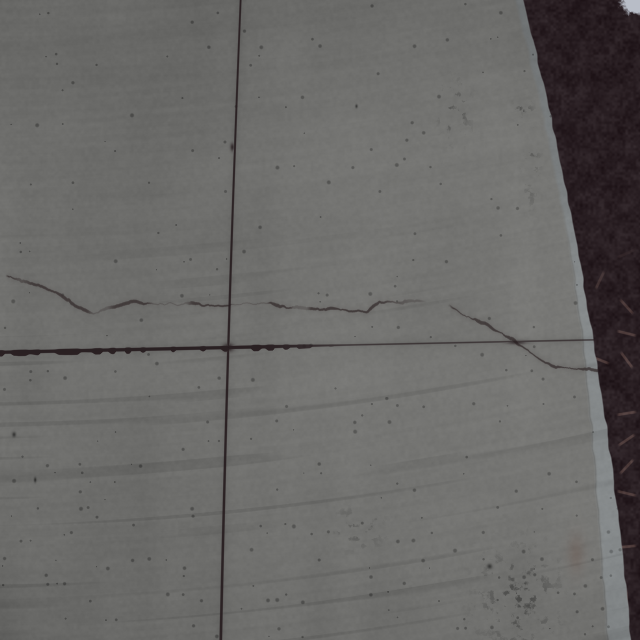
A three.js fragment shader for this texture:

```glsl
varying vec2 vUv;

float hash(vec2 p) {
  vec3 q = fract(p.xyx * 0.1031);
  q += dot(q, q.yzx + 33.33);
  return fract((q.x + q.y) * q.z);
}

float noise(vec2 p) {
  vec2 i = floor(p), f = fract(p);
  f = f * f * (3.0 - 2.0 * f);
  return mix(mix(hash(i), hash(i + vec2(1, 0)), f.x),
             mix(hash(i + vec2(0, 1)), hash(i + vec2(1, 1)), f.x), f.y);
}

float fbm(vec2 p) {
  float sum = 0.0, amp = 0.5;
  for (int i = 0; i < 4; i++) {
    sum += amp * noise(p);
    p = p * 2.03 + 17.7;
    amp *= 0.5;
  }
  return sum;
}

float ramp(float x, float a, float b) {
  return clamp((x - a) / (b - a), 0.0, 1.0);
}

// Soft-edged line coverage from distance and half width
float stroke(float d, float halfWidth) {
  return 1.0 - smoothstep(halfWidth - 0.0012, halfWidth + 0.0012, abs(d));
}

float blob(vec2 p, vec2 centre, vec2 radius) {
  vec2 d = (p - centre) / radius;
  return exp(-dot(d, d));
}

// Scattered round pits, one possible pit in each cell
float pits(vec2 p, float cells, float density) {
  vec2 id = floor(p * cells), f = fract(p * cells);
  vec2 centre = 0.3 + 0.4 * vec2(hash(id + 5.3), hash(id + 91.7));
  float radius = 0.08 + 0.17 * hash(id + 43.1);
  float pit = 1.0 - smoothstep(radius * 0.4, radius * 1.4, length(f - centre));
  return pit * step(hash(id + 7.9), density);
}

float crackHeight(float x) {
  float y = 0.570 - 0.023 * ramp(x, 0.01, 0.078) - 0.038 * ramp(x, 0.078, 0.146);
  y += 0.018 * ramp(x, 0.146, 0.202) - 0.004 * ramp(x, 0.202, 0.358);
  y += 0.004 * ramp(x, 0.358, 0.404) - 0.007 * ramp(x, 0.404, 0.456);
  y += 0.012 * ramp(x, 0.573, 0.592) - 0.006 * ramp(x, 0.456, 0.573);
  y += 0.004 * ramp(x, 0.592, 0.661) - 0.008 * ramp(x, 0.661, 0.703);
  y -= 0.018 * ramp(x, 0.703, 0.729) + 0.021 * ramp(x, 0.729, 0.781);
  y -= 0.052 * ramp(x, 0.781, 0.853) + 0.010 * ramp(x, 0.853, 0.93);
  return y + 0.008 * (fbm(vec2(x * 75.0, 3.0)) - 0.47);
}

vec3 concrete(vec2 p, float inset) {
  float tone = 0.425 + 0.035 * smoothstep(0.1, 0.8, p.x);
  tone -= 0.025 * smoothstep(0.7, 1.0, p.y) + 0.02 * smoothstep(0.3, 0.0, p.y);
  tone += 0.05 * (fbm(p * 5.0) - 0.47) + 0.02 * (noise(vec2(p.x * 22.0, p.y * 2.0)) - 0.5);

  // Broom strokes bending upward to the right
  float sweep = p.y - 0.02 * p.x - 0.11 * p.x * p.x;
  tone += 0.028 * (fbm(vec2(p.x * 4.0, sweep * 130.0)) - 0.47);
  float scratch = smoothstep(0.77, 0.93, noise(vec2(p.x * 3.0 + 8.0, sweep * 95.0)));
  tone -= 0.035 * scratch * smoothstep(0.75, 0.4, p.y);
  tone += 0.035 * (fbm(p * 170.0) - 0.47);

  // Pits and worn patches
  tone -= 0.12 * pits(p, 75.0, 0.04 + 0.06 * smoothstep(0.45, 0.0, p.y));
  float wear = blob(p, vec2(0.71, 0.825), vec2(0.022, 0.04))
    + blob(p, vec2(0.818, 0.83), vec2(0.012, 0.02))
    + 0.7 * blob(p, vec2(0.83, 0.74), vec2(0.013, 0.06))
    + blob(p, vec2(0.81, 0.065), vec2(0.055, 0.07))
    + 0.7 * blob(p, vec2(0.56, 0.175), vec2(0.035, 0.03));
  tone -= wear * (0.015 + 0.14 * smoothstep(0.54, 0.72, fbm(p * 95.0)));
  float spots = blob(p, vec2(0.022, 0.321), vec2(0.003, 0.004))
    + blob(p, vec2(0.055, 0.25), vec2(0.002, 0.004))
    + blob(p, vec2(0.765, 0.115), vec2(0.004))
    + blob(p, vec2(0.557, 0.834), vec2(0.002, 0.003));
  tone -= 0.22 * spots;

  // Pale rounded border, wider toward the bottom
  float border = mix(0.036, 0.012, smoothstep(0.0, 0.65, p.y));
  float pale = smoothstep(border + 0.004, border - 0.004, inset);
  tone += pale * mix(0.07, 0.015, smoothstep(0.5, 0.8, p.y));
  tone -= 0.04 * stroke(inset - border, 0.001) * smoothstep(0.7, 0.5, p.y);
  vec3 color = tone * mix(vec3(1.0, 1.0, 0.98), vec3(0.98, 1.01, 1.02), pale);
  return color - vec3(0.02, 0.05, 0.06) * blob(p, vec2(0.9, 0.135), vec2(0.013, 0.03));
}

vec3 soil(vec2 p) {
  vec3 color = vec3(0.155, 0.115, 0.13) + 0.10 * (fbm(p * 65.0) - 0.47);
  color += 0.05 * (noise(p * 240.0) - 0.5);
  // Straw slivers in turned cells
  vec2 id = floor(p * 24.0), f = fract(p * 24.0) - 0.5;
  float turn = 6.28 * hash(id + 2.0);
  f = vec2(cos(turn) * f.x + sin(turn) * f.y, cos(turn) * f.y - sin(turn) * f.x);
  float straw = smoothstep(0.08, 0.02, abs(f.y)) * smoothstep(0.42, 0.25, abs(f.x));
  straw *= step(0.55, hash(id + 19.0)) * smoothstep(0.65, 0.5, p.y);
  color += straw * vec3(0.15, 0.12, 0.10);
  float snow = 1.0 - length((p - vec2(1.0, 1.0)) / vec2(0.035, 0.026));
  return mix(color, vec3(0.72, 0.74, 0.78), smoothstep(-0.05, 0.2, snow + 0.7 * (fbm(p * 90.0) - 0.47)));
}

void main() {
  vec2 p = vUv;
  float inset = 0.986 - 0.0885 * p.y - 0.0795 * p.y * p.y - p.x;
  inset += 0.003 * (noise(vec2(p.y * 60.0, 4.0)) - 0.5);
  vec3 color = concrete(p, inset);

  // Wandering crack with a gap and faint breaks
  float slope = (crackHeight(p.x + 0.002) - crackHeight(p.x - 0.002)) / 0.004;
  float crackDist = (p.y - crackHeight(p.x)) / sqrt(1.0 + slope * slope);
  float present = smoothstep(0.008, 0.014, p.x) * (1.0 - smoothstep(0.655, 0.668, p.x) * smoothstep(0.71, 0.698, p.x));
  present *= 0.4 + 0.6 * smoothstep(0.25, 0.5, noise(vec2(p.x * 32.0, 9.0)));
  float crack = 0.75 * stroke(crackDist, 0.0006 + 0.0023 * noise(vec2(p.x * 60.0, 1.0)));
  crack += 0.25 * exp(-abs(crackDist) / 0.004);
  color = mix(color, vec3(0.22, 0.19, 0.19), crack * present * 0.85);

  // Sawn joints, ragged where dirt has gathered
  float jointX = p.x - (0.345 + 0.021 * p.y + 0.010 * p.y * p.y);
  float jointY = p.y - (0.4495 + 0.021 * p.x);
  float dirty = smoothstep(0.56, 0.4, p.x);
  float ragged = 0.004 * dirty * smoothstep(0.5, 0.9, noise(vec2(p.x * 85.0, 6.0)));
  float across = stroke(jointY + 0.4 * ragged, 0.0012 + 0.0014 * dirty + ragged * 0.6);
  across *= mix(0.65, 0.95, dirty);
  float down = 0.92 * stroke(jointX, mix(0.0021, 0.0014, p.y));
  float grime = blob(p, vec2(0.357, 0.457), vec2(0.008, 0.006))
    + 0.8 * blob(p, vec2(0.363, 0.77), vec2(0.003, 0.006))
    + 0.7 * blob(p, vec2(0.807, 0.465), vec2(0.015, 0.003));
  color *= 1.0 - 0.10 * exp(-abs(jointX) / 0.006) - 0.10 * exp(-abs(jointY) / 0.005);
  color = mix(color, vec3(0.15, 0.11, 0.12), clamp(max(max(across, down), grime), 0.0, 1.0));

  color = mix(soil(p), color, smoothstep(-0.0015, 0.0015, inset));
  gl_FragColor = vec4(color, 1.0);
}
```
